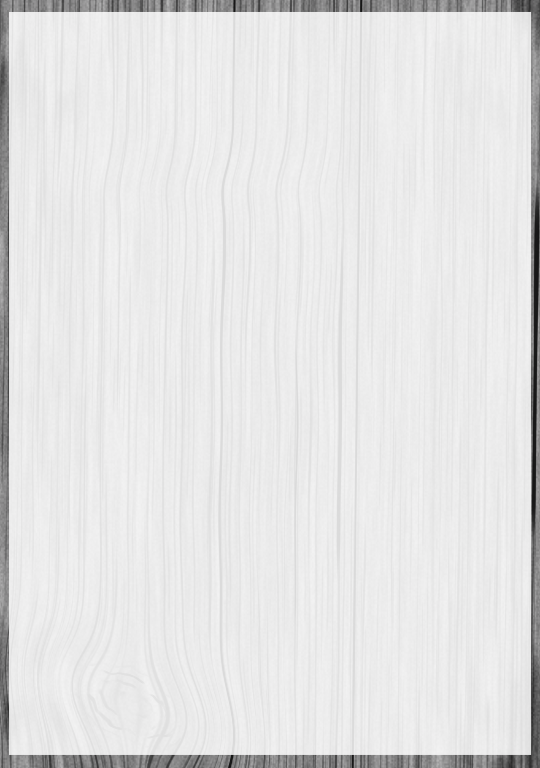
Write a Shadertoy shader that draws this texture.

```glsl
// Weathered grey planks under a pale translucent panel that leaves a thin dark rim.
// Stretched noise gives the fibres, jittered columns give the cracks; both follow
// a grain coordinate that leans, bends near the top and parts around a knot.

const vec3  WOOD_TINT    = vec3(1.0, 0.997, 1.0);
const vec3  PANEL_COLOR  = vec3(0.988);
const float PANEL_COVER  = 0.845;
const vec4  PANEL_BOX    = vec4(0.0167, 0.0170, 0.9835, 0.9844); // left, bottom, right, top
const float WOOD_TONE    = 0.59;
const float FIBRE_DEPTH  = 0.30;
const float CRACK_TONE   = 0.09;
const float SEAM_X       = 0.661;
const vec2  KNOT_CENTRE  = vec2(0.245, 0.082);
const vec2  KNOT_RADIUS  = vec2(0.115, 0.050);

// Long cracks: grain position, half width, lower end, upper end
const vec4 LONG_CRACKS[5] = vec4[5](
    vec4(0.661, 0.0018, -0.2, 1.2), vec4(0.411, 0.0022, -0.2, 1.2),
    vec4(0.630, 0.0026, 0.20, 0.74), vec4(0.550, 0.0014, 0.12, 0.62),
    vec4(0.991, 0.0040, 0.25, 0.80));

float hash(vec2 p) {
    vec3 q = fract(p.xyx * 0.1031);
    q += dot(q, q.yzx + 33.33);
    return fract((q.x + q.y) * q.z);
}

float noise(vec2 p) {
    vec2 i = floor(p), f = fract(p);
    f *= f * (3.0 - 2.0 * f);
    return mix(mix(hash(i), hash(i + vec2(1, 0)), f.x),
               mix(hash(i + vec2(0, 1)), hash(i + vec2(1, 1)), f.x), f.y);
}

float fbm(vec2 p) {
    return 0.55 * noise(p) + 0.3 * noise(p * 2.1 + 17.0) + 0.15 * noise(p * 4.3 + 41.0);
}

// Offset from the knot centre, tilted, in knot radii
vec2 knotSpace(vec2 uv) {
    vec2 d = uv - KNOT_CENTRE;
    d.y += 0.22 * d.x;
    return d / KNOT_RADIUS;
}

// Straightens the grain: x runs across the fibres, y along them
vec2 grainSpace(vec2 uv) {
    float bendZone = smoothstep(0.05, 0.3, uv.x) * (1.0 - smoothstep(0.58, 0.67, uv.x));
    float ripple = (uv.y - 0.757) / 0.028;
    float bend = 0.015 * smoothstep(0.73, 0.84, uv.y) - 0.005 * exp(-ripple * ripple);
    float sway = 0.006 * (noise(uv * vec2(5.0, 9.0)) - 0.5) * bendZone;
    vec2 k = knotSpace(uv);
    float part = 0.75 * k.x * KNOT_RADIUS.x * exp(-dot(k, k) * 0.6);
    return vec2(uv.x - 0.016 * (uv.y - 0.5) - bend * bendZone - sway - part, uv.y);
}

float lineMask(float dist, float halfWidth, float px) {
    return 1.0 - smoothstep(halfWidth - 0.5 * px, halfWidth + px, dist);
}

// One broken, wandering crack per column
float cracks(vec2 g, float columns, float halfWidth, float runs, float cover, float seed, float px) {
    float cell = floor(g.x * columns);
    float wander = noise(vec2(cell * 5.0 + seed, g.y * 7.0)) - 0.5;
    float centre = 0.3 + 0.4 * hash(vec2(cell, seed)) + 0.25 * wander;
    float dist = abs(fract(g.x * columns) - centre) / columns;
    float start = hash(vec2(seed, cell)) * 20.0;
    float presence = smoothstep(1.0 - cover, 1.25 - cover,
                                noise(vec2(cell * 3.0 + seed, g.y * runs + start)));
    float size = halfWidth * (0.5 + hash(vec2(cell + 9.0, seed)));
    return presence * lineMask(dist, size * presence, px);
}

// Broken curved lines inside the knot
float knotLines(vec2 uv) {
    vec2 k = knotSpace(uv);
    float r = length(k) + 0.55 * (fbm(uv * vec2(16.0, 26.0)) - 0.5);
    float ring = abs(fract(r * 4.5) - 0.5);
    float broken = smoothstep(0.38, 0.62, fbm(uv * vec2(24.0, 34.0) + 5.0));
    return (1.0 - smoothstep(0.06, 0.22, ring)) * broken * (1.0 - smoothstep(0.75, 1.15, r));
}

float woodTone(vec2 uv, float px) {
    vec2 g = grainSpace(uv);
    float leftPlank = 1.0 - smoothstep(SEAM_X - 0.004, SEAM_X + 0.004, g.x);

    // Fibres and fine speckle
    float fibre = 0.5 * noise(g * vec2(170.0, 9.0)) + 0.3 * noise(g * vec2(330.0, 38.0))
                + 0.2 * noise(g * vec2(45.0, 3.0));
    float tone = WOOD_TONE + FIBRE_DEPTH * (fibre - 0.5);
    tone += 0.10 * (noise(uv * vec2(340.0, 420.0)) - 0.5);
    tone += 0.07 * (noise(g * vec2(11.0, 2.0)) - 0.5);

    // Streaky stains, strongest near the plank ends and sides
    float ends = smoothstep(0.25, 0.5, abs(uv.y - 0.5));
    float sides = smoothstep(0.22, 0.42, abs(uv.x - 0.5));
    float stain = fbm(g * vec2(9.0, 7.0) + 3.0) + 0.35 * (noise(g * vec2(90.0, 12.0)) - 0.5);
    tone -= 0.22 * smoothstep(0.54, 0.76, stain) * sides * (0.35 + 0.65 * ends);

    // Cracks: wide wavy ones on the left plank, short fine ones everywhere
    float dark = 0.55 * cracks(g, 34.0, 0.0013, 2.2, 0.66, 11.0, px) * mix(0.35, 1.0, leftPlank);
    dark = max(dark, 0.42 * cracks(g, 57.0, 0.0010, 4.5, 0.58, 23.0, px));
    dark = max(dark, 0.32 * cracks(g, 96.0, 0.0008, 11.0, 0.52, 37.0, px));
    for (int i = 0; i < LONG_CRACKS.length(); i++) {
        vec4 c = LONG_CRACKS[i];
        float fade = smoothstep(c.z, c.z + 0.1, uv.y) * (1.0 - smoothstep(c.w - 0.1, c.w, uv.y));
        float size = c.y * (0.6 + 0.6 * noise(vec2(c.x * 90.0, uv.y * 6.0)));
        dark = max(dark, 0.9 * fade * lineMask(abs(g.x - c.x), size * fade, px));
    }
    dark = max(dark, 0.55 * knotLines(uv));
    return mix(tone, CRACK_TONE, dark);
}

void mainImage(out vec4 fragColor, in vec2 fragCoord) {
    vec2 uv = fragCoord / iResolution.xy;
    vec2 px = 1.0 / iResolution.xy;
    float tone = woodTone(uv, px.x);

    // Panel with softened edges; the bare rim is a little darker
    vec2 inset = min(uv - PANEL_BOX.xy, PANEL_BOX.zw - uv) / px;
    float panel = clamp(min(inset.x, inset.y) + 0.5, 0.0, 1.0);
    vec3 bare = WOOD_TINT * (tone - 0.05);
    vec3 veiled = mix(WOOD_TINT * tone, PANEL_COLOR, PANEL_COVER);
    fragColor = vec4(mix(bare, veiled, panel), 1.0);
}
```
